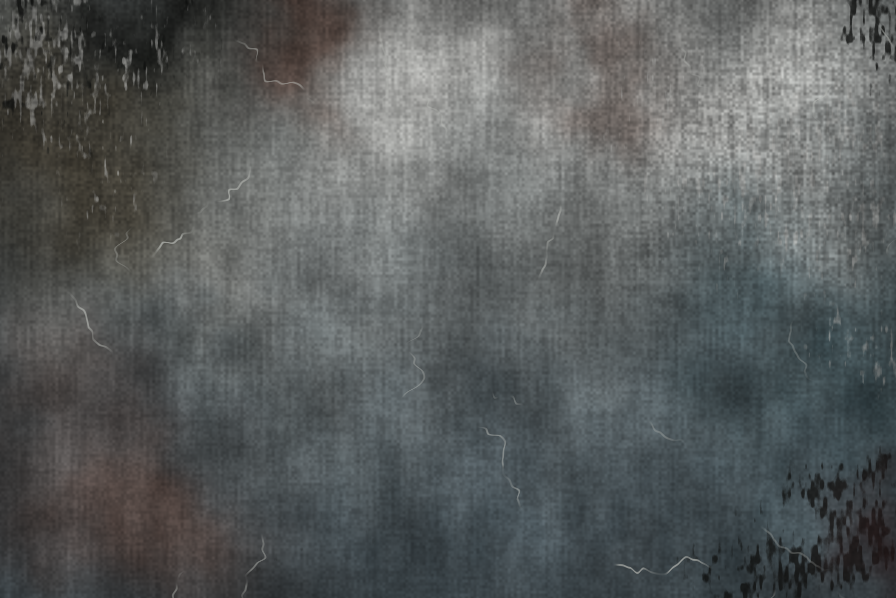
Give the GLSL for this texture, as a Shadertoy shader.

```glsl
float hash(vec2 p) {
    p = fract(p * vec2(123.34, 456.21));
    p += dot(p, p + 45.32);
    return fract(p.x * p.y);
}

float noise(vec2 p) {
    vec2 cell = floor(p), f = fract(p);
    f = f * f * (3.0 - 2.0 * f);
    float low = mix(hash(cell), hash(cell + vec2(1, 0)), f.x);
    float high = mix(hash(cell + vec2(0, 1)), hash(cell + vec2(1, 1)), f.x);
    return mix(low, high, f.y);
}

float fbm(vec2 p) {
    float sum = 0.0, amplitude = 0.5;
    for (int i = 0; i < 5; i++) {
        sum += amplitude * noise(p);
        p = mat2(1.6, 1.2, -1.2, 1.6) * p + 17.3;
        amplitude *= 0.5;
    }
    return sum;
}

// Soft elliptical patch
float patchMask(vec2 p, vec2 centre, vec2 radius) {
    vec2 d = (p - centre) / radius;
    return exp(-dot(d, d));
}

// Speckles that cover more area as coverage rises
float flakes(vec2 p, vec2 scale, float coverage) {
    float grain = 0.55 * fbm(p * scale) + 0.45 * noise(p * scale * vec2(3.1, 2.3));
    float limit = mix(0.82, 0.4, clamp(coverage, 0.0, 1.0));
    return smoothstep(limit - 0.04, limit + 0.16, grain);
}

// Thin wandering line, broken up along its length
float crack(vec2 p, vec2 start, float angle, float len, float seed) {
    vec2 dir = vec2(cos(angle), sin(angle));
    vec2 q = p - start;
    float along = dot(q, dir);
    float across = dot(q, vec2(-dir.y, dir.x));
    across += 0.05 * (noise(vec2(along * 22.0, seed)) - 0.5);
    across += 0.014 * (noise(vec2(along * 85.0, seed + 5.0)) - 0.5);
    float pixel = 1.0 / iResolution.y;
    float line = 1.0 - smoothstep(0.0004, 0.0012 + pixel, abs(across));
    float ends = smoothstep(0.0, 0.02, along) * (1.0 - smoothstep(len - 0.04, len, along));
    return line * ends * smoothstep(0.15, 0.7, noise(vec2(along * 45.0, seed + 9.0)));
}

void mainImage(out vec4 fragColor, in vec2 fragCoord) {
    const vec3 slate = vec3(0.27, 0.31, 0.33);
    const vec3 steel = vec3(0.37, 0.39, 0.39);
    const vec3 pale = vec3(0.60, 0.60, 0.59);
    const vec3 umber = vec3(0.22, 0.20, 0.16);
    const vec3 rust = vec3(0.30, 0.22, 0.19);
    const vec3 teal = vec3(0.20, 0.27, 0.29);
    const vec3 soot = vec3(0.07, 0.075, 0.07);

    vec2 p = fragCoord / iResolution.y;
    p.x *= 1.5 * iResolution.y / iResolution.x;
    vec2 warp = vec2(fbm(p * 5.0), fbm(p * 5.0 + 31.0)) - 0.48;
    vec2 q = p + 0.35 * warp;

    // Large washes of colour
    vec3 col = mix(slate, steel, smoothstep(0.05, 0.7, q.y));
    float light = 0.75 * patchMask(q, vec2(0.70, 0.92), vec2(0.24, 0.38))
                + 0.85 * patchMask(q, vec2(1.26, 0.82), vec2(0.27, 0.25))
                + 0.45 * patchMask(q, vec2(0.95, 1.0), vec2(0.3, 0.2))
                + 0.40 * patchMask(q, vec2(0.36, 0.58), vec2(0.16, 0.10));
    col = mix(col, pale, clamp(light, 0.0, 0.9));
    col = mix(col, umber, 0.85 * patchMask(q, vec2(0.10, 0.78), vec2(0.27, 0.23)));
    col = mix(col, soot, 0.8 * patchMask(q, vec2(0.23, 0.97), vec2(0.10, 0.12)));
    col = mix(col, rust, 0.75 * patchMask(q, vec2(0.48, 0.90), vec2(0.08, 0.11)));
    col = mix(col, rust, 0.4 * patchMask(q, vec2(1.06, 0.86), vec2(0.11, 0.06)));
    col = mix(col, rust, 0.7 * patchMask(q, vec2(0.20, 0.10), vec2(0.26, 0.17)));
    col = mix(col, rust, 0.4 * patchMask(q, vec2(0.02, 0.35), vec2(0.12, 0.15)));
    col = mix(col, teal, 0.7 * patchMask(q, vec2(1.42, 0.35), vec2(0.24, 0.28)));

    // Cloudy stains
    col *= 0.68 + 0.66 * fbm(p * 9.0 + 3.0);
    col += 0.10 * (fbm(p * vec2(26.0, 14.0)) - 0.48);

    // Worn paint and soot speckles
    float wornLeft = patchMask(q, vec2(0.06, 0.92), vec2(0.28, 0.22));
    float wornRight = patchMask(q, vec2(1.30, 0.78), vec2(0.26, 0.28));
    float wornEdge = patchMask(q, vec2(1.45, 0.40), vec2(0.10, 0.08));
    float worn = 0.75 * wornLeft + 0.7 * wornRight + 0.6 * wornEdge;
    col = mix(col, pale, 0.6 * flakes(p, vec2(75.0, 30.0), worn) * smoothstep(0.05, 0.4, worn));
    float burnt = patchMask(q, vec2(1.48, 0.96), vec2(0.10, 0.15))
                + patchMask(q, vec2(1.36, 0.06), vec2(0.20, 0.10))
                + 0.6 * patchMask(q, vec2(0.10, 0.92), vec2(0.26, 0.16))
                + 0.3 * patchMask(q, vec2(0.55, 0.14), vec2(0.25, 0.08));
    col = mix(col, soot, 0.8 * flakes(p + 7.0, vec2(60.0, 28.0), burnt) * smoothstep(0.05, 0.4, burnt));
    float maroon = patchMask(q, vec2(1.45, 0.05), vec2(0.10, 0.08));
    col = mix(col, vec3(0.20, 0.11, 0.11), 0.5 * maroon);

    // Woven streaks and fine grain
    float weave = 0.16 * (noise(p * vec2(190.0, 14.0)) - 0.5)
                + 0.09 * (noise(p * vec2(18.0, 180.0)) - 0.5)
                + 0.20 * (noise(p * 210.0) - 0.5);
    col *= 1.0 + weave * (1.0 + 0.8 * (wornLeft + wornRight));

    // Scattered cracks and one long diagonal scratch
    float lines = 0.0;
    for (int i = 0; i < 20; i++) {
        float id = float(i) + 1.0;
        vec2 start = vec2(1.5 * hash(vec2(id, 2.7)), hash(vec2(id, 8.1)));
        float angle = -1.2 + 1.5 * (hash(vec2(id, 4.3)) - 0.5);
        float len = 0.07 + 0.13 * hash(vec2(id, 6.9));
        float strength = 0.25 + 0.4 * hash(vec2(id, 3.2));
        lines = max(lines, strength * crack(p, start, angle, len, id * 3.7));
    }
    lines = max(lines, 0.7 * crack(p, vec2(0.25, 0.55), 0.78, 0.25, 91.0));
    lines = max(lines, 0.8 * crack(p, vec2(1.02, 0.04), 0.1, 0.18, 57.0));
    col = mix(col, vec3(0.72, 0.73, 0.71), lines);

    // Darkened border
    vec2 edge = min(p, vec2(1.5, 1.0) - p);
    col *= 0.82 + 0.18 * smoothstep(0.0, 0.12, min(edge.x, edge.y));
    fragColor = vec4(clamp(col, 0.0, 1.0), 1.0);
}
```
